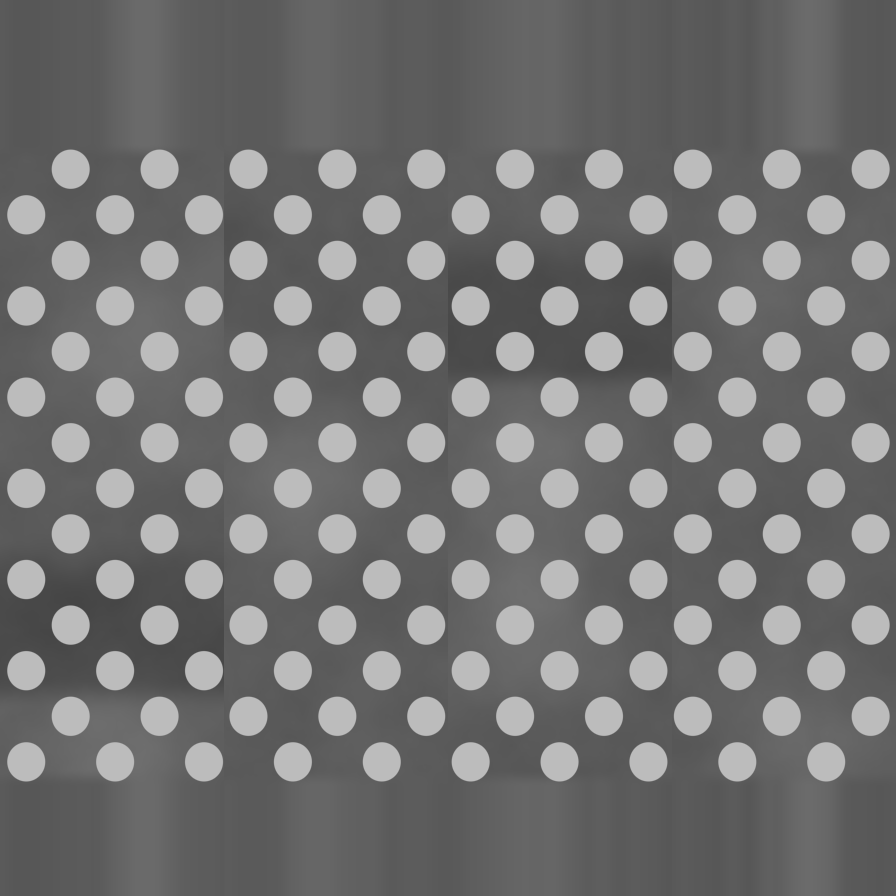
Write a WebGL 2 fragment shader that draws this pattern.

```glsl
#version 300 es
precision highp float;
// Staggered rows of pale dots, 10 across and 14 down, on a smoky grey ground.
// The ground has four seamed panels of value noise with soft light and dark
// patches; above and below the dots it turns into vertical streaks.

uniform vec2 u_resolution;
out vec4 fragColor;

float hash(vec2 p) {
    vec3 q = fract(vec3(p.xyx) * 0.1031);
    q += dot(q, q.yzx + 33.33);
    return fract((q.x + q.y) * q.z);
}

float valueNoise(vec2 p) {
    vec2 cell = floor(p);
    vec2 f = fract(p);
    f = f * f * (3.0 - 2.0 * f);
    return mix(mix(hash(cell), hash(cell + vec2(1, 0)), f.x),
               mix(hash(cell + vec2(0, 1)), hash(cell + vec2(1, 1)), f.x), f.y);
}

// Layered noise, centred on zero
float clouds(vec2 p) {
    float sum = 0.0;
    float weight = 0.5;
    for (int i = 0; i < 4; i++) {
        sum += weight * (valueNoise(p) - 0.5);
        p = p * 2.03 + 17.0;
        weight *= 0.5;
    }
    return sum;
}

float bump(float x, float width) {
    return exp(-x * x / (width * width));
}

// Vertical streaks: one broad light hump per panel plus fine bands
float streaks(float x, float panel) {
    vec4 center = vec4(0.163, 0.36, 0.605, 0.9);
    vec4 height = vec4(0.08, 0.05, 0.05, 0.08);
    vec4 width = vec4(0.035, 0.055, 0.06, 0.035);
    int i = int(panel);
    float fine = valueNoise(vec2(x * 55.0, panel * 9.0 + 3.0)) - 0.5;
    return 0.348 + height[i] * bump(x - center[i], width[i]) + 0.025 * fine;
}

// Dark pane filling one panel, crisper along its lower edge
float darkPane(vec2 p, float panel, float wanted, float bottom) {
    float span = smoothstep(bottom - 0.012, bottom + 0.025, p.y)
               * (1.0 - smoothstep(bottom + 0.11, bottom + 0.19, p.y));
    return panel == wanted ? span : 0.0;
}

// Smoky ground between the dots
float smoke(vec2 p, float panel) {
    float shade = 0.355 + 0.06 * clouds(p * 12.0 + panel * 31.0)
                + 0.025 * clouds(p * 30.0 + panel * 7.0);
    // Glows: x, y and strength, each kept inside its own panel
    vec3 glows[7] = vec3[7](
        vec3(0.16, 0.62, 0.06), vec3(0.34, 0.45, 0.055), vec3(0.585, 0.49, 0.055),
        vec3(0.59, 0.32, 0.06), vec3(0.13, 0.165, 0.065), vec3(0.90, 0.165, 0.06),
        vec3(0.88, 0.67, 0.035));
    for (int i = 0; i < 7; i++) {
        vec2 d = p - glows[i].xy;
        float inside = float(floor(glows[i].x * 4.0) == panel);
        shade += inside * glows[i].z * bump(length(d), 0.085);
    }
    shade -= 0.07 * darkPane(p, panel, 2.0, 0.57);
    shade -= 0.07 * darkPane(p, panel, 0.0, 0.219);
    return shade - 0.02 * darkPane(p, panel, 1.0, 0.62);
}

// Coverage of the nearest dot in the staggered lattice
float dots(vec2 p, float pixel) {
    float row = clamp(round((p.y - 0.1497) / 0.05088), 0.0, 13.0);
    float startX = 0.0293 + 0.0496 * mod(row, 2.0);
    float column = clamp(round((p.x - startX) / 0.0992), 0.0, 9.0);
    vec2 center = vec2(startX + column * 0.0992, 0.1497 + row * 0.05088);
    vec2 radius = vec2(0.0212, 0.0219);
    float dist = (length((p - center) / radius) - 1.0) * radius.x;
    return 1.0 - smoothstep(-0.75 * pixel, 0.75 * pixel, dist);
}

void main() {
    vec2 p = gl_FragCoord.xy / u_resolution;
    float pixel = 1.0 / min(u_resolution.x, u_resolution.y);
    float panel = min(floor(p.x * 4.0), 3.0);

    // Smoke fills the dotted band, streaks the margins
    float band = smoothstep(0.122, 0.142, p.y) * (1.0 - smoothstep(0.822, 0.84, p.y));
    float ground = mix(streaks(p.x, panel), smoke(p, panel), band);

    fragColor = vec4(vec3(mix(ground, 0.737, dots(p, pixel))), 1.0);
}
```
